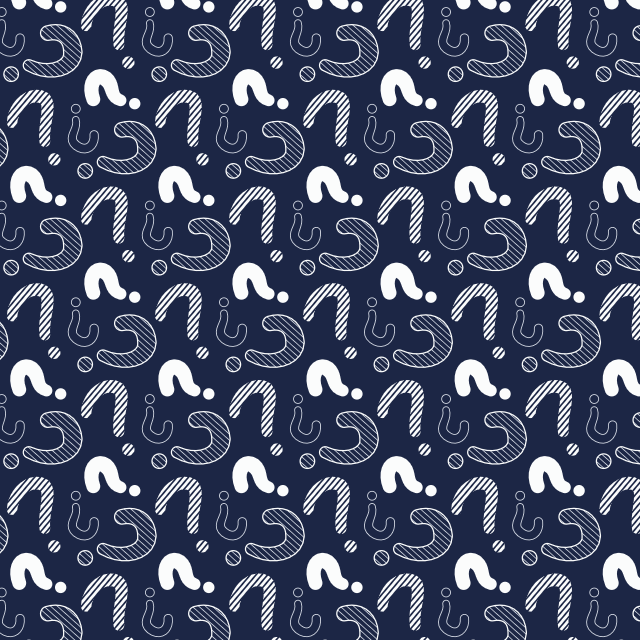
This pattern is drawn by a three.js fragment shader. Its source:

```glsl
// Four hand-drawn question marks (striped, solid, outlined, hatched) on navy,
// repeated on a half-drop lattice. Each hook is a tapered stroke along two joined
// cubic curves, measured as a signed distance and then filled or outlined.

varying vec2 vUv;

const float UNITS = 768.0;                 // design units per canvas side
const vec2 PERIOD = vec2(177.75, 232.2);   // lattice cell; a second copy sits at its centre
const int STEPS = 10;                      // straight pieces per cubic

const vec3 NAVY = vec3(0.11, 0.15, 0.27);
const vec3 WHITE = vec3(0.985, 0.99, 0.99);
const vec3 PALE = vec3(0.84, 0.86, 0.90);

const float THIN_LINE = 1.0;
const float BOLD_LINE = 1.5;
const float STRIPE_PERIOD = 5.3;
const float STRIPE_WIDTH = 3.3;
const float STRIPE_ANGLE = 2.44;           // direction across the stripes, radians
const float HATCH_PERIOD = 5.4;
const float HATCH_WIDTH = 0.9;
const float HATCH_ANGLE = 0.84;

// Offset from the nearest lattice copy of an anchor.
vec2 fromNearest(vec2 p, vec2 anchor) {
  vec2 q = p - anchor;
  vec2 corner = mod(q + 0.5 * PERIOD, PERIOD) - 0.5 * PERIOD;
  vec2 centre = mod(q, PERIOD) - 0.5 * PERIOD;
  return dot(corner, corner) < dot(centre, centre) ? corner : centre;
}

vec2 cubic(vec2 a, vec2 b, vec2 c, vec2 d, float t) {
  float s = 1.0 - t;
  return s * s * s * a + 3.0 * s * t * (s * b + t * c) + t * t * t * d;
}

// Distance to a tapered stroke from a to d along one cubic.
float taperedCubic(vec2 q, vec2 a, vec2 b, vec2 c, vec2 d, float r0, float r1) {
  float dist = 1e4;
  vec2 from = a;
  for (int i = 0; i < STEPS; i++) {
    float t0 = float(i) / float(STEPS);
    float t1 = float(i + 1) / float(STEPS);
    vec2 to = cubic(a, b, c, d, t1);
    vec2 along = to - from;
    float h = clamp(dot(q - from, along) / dot(along, along), 0.0, 1.0);
    dist = min(dist, length(q - from - h * along) - mix(r0, r1, mix(t0, t1, h)));
    from = to;
  }
  return dist;
}

// Hook of two cubics joined smoothly at d; radii at start, joint and end.
float hook(vec2 q, vec2 a, vec2 b, vec2 c, vec2 d, vec2 e, vec2 f, vec3 radii) {
  return min(taperedCubic(q, a, b, c, d, radii.x, radii.y),
             taperedCubic(q, d, 2.0 * d - c, e, f, radii.y, radii.z));
}

float disc(vec2 q, vec2 centre, float radius) {
  return length(q - centre) - radius;
}

float outline(float dist, float width) {
  return abs(dist) - 0.5 * width;
}

float stripes(vec2 q, float angle, float period, float width) {
  float across = dot(q, vec2(cos(angle), sin(angle)));
  return abs(fract(across / period) - 0.5) * period - 0.5 * width;
}

float coverage(float dist, float pixel) {
  return clamp(0.5 - dist / pixel, 0.0, 1.0);
}

void main() {
  vec2 p = vUv * UNITS;
  float pixel = max(fwidth(p.x), 1e-4);
  vec3 color = NAVY;

  // Striped mark
  vec2 q = fromNearest(p, vec2(396.0, 385.3));
  float mark = hook(q, vec2(-26.0, 3.3), vec2(-25.3, 20.0), vec2(-9.3, 38.7),
                    vec2(8.0, 34.7), vec2(10.7, 3.3), vec2(13.3, -19.3), vec3(6.2, 7.7, 6.4));
  mark = min(mark, disc(q, vec2(24.7, -40.7), 7.3));
  float lines = stripes(q, STRIPE_ANGLE, STRIPE_PERIOD, STRIPE_WIDTH);
  color = mix(color, WHITE, coverage(max(mark, lines), pixel));

  // Solid mark
  q = fromNearest(p, vec2(399.3, 313.3));
  mark = hook(q, vec2(-20.7, -12.7), vec2(-28.0, 6.7), vec2(-16.7, 20.0),
              vec2(-6.0, 12.0), vec2(-2.0, -9.3), vec2(12.0, -14.0), vec3(8.3, 9.3, 7.0));
  mark = min(mark, disc(q, vec2(29.0, -18.0), 6.8));
  color = mix(color, WHITE, coverage(mark, pixel));

  // Thin outlined mark, upside down
  q = fromNearest(p, vec2(276.0, 382.0));
  mark = hook(q, vec2(-7.3, 10.0), vec2(-4.0, -2.0), vec2(-18.7, -11.3),
              vec2(-6.7, -20.7), vec2(16.0, -20.7), vec2(14.7, -8.0), vec3(4.0, 5.3, 5.0));
  mark = min(mark, disc(q, vec2(-7.3, 23.3), 5.3));
  color = mix(color, PALE, coverage(outline(mark, THIN_LINE), pixel));

  // Large hatched mark, lying on its side
  q = fromNearest(p, vec2(317.3, 358.0));
  mark = hook(q, vec2(6.7, 22.0), vec2(22.7, 26.0), vec2(36.0, 18.0),
              vec2(36.7, -0.7), vec2(10.7, -30.0), vec2(-16.0, -16.7), vec3(8.7, 11.0, 6.7));
  mark = min(mark, disc(q, vec2(-37.3, -27.3), 8.7));
  lines = stripes(q, HATCH_ANGLE, HATCH_PERIOD, HATCH_WIDTH);
  color = mix(color, PALE, coverage(max(mark, lines), pixel));
  color = mix(color, WHITE, coverage(outline(mark, BOLD_LINE), pixel));

  gl_FragColor = vec4(color, 1.0);
}
```
